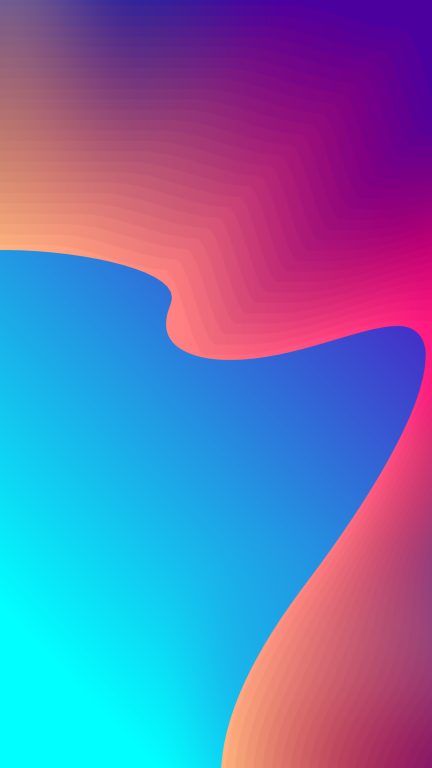
This background is drawn by a Shadertoy shader. Its source:

```glsl
// Abstract wallpaper: a cyan-to-indigo wave under banded sunset-coloured folds.

// The canvas spans 9 x 16 units, y up.
const vec2 CANVAS = vec2(9.0, 16.0);

// Wave outline: cubic Bezier control points, consecutive curves share an end.
const int CURVES = 7;
const int STEPS = 16;
const vec2 OUTLINE[22] = vec2[22](
    vec2(-0.17, 10.79),
    vec2(1.46, 10.83), vec2(3.58, 10.42), vec2(3.58, 9.81),
    vec2(3.58, 9.63), vec2(3.46, 9.54), vec2(3.46, 9.23),
    vec2(3.46, 8.79), vec2(3.96, 8.50), vec2(4.79, 8.50),
    vec2(6.15, 8.50), vec2(7.50, 9.21), vec2(8.29, 9.21),
    vec2(8.67, 9.21), vec2(8.87, 8.96), vec2(8.87, 8.60),
    vec2(8.87, 7.46), vec2(7.60, 5.48), vec2(6.46, 3.96),
    vec2(5.31, 2.46), vec2(4.62, 1.10), vec2(4.60, -0.17));

// Wave gradient
const vec2 WAVE_START = vec2(0.83, 1.42);
const vec2 WAVE_END = vec2(8.65, 8.92);
const vec3 CYAN = vec3(0.0, 1.0, 1.0);
const vec3 AZURE = vec3(0.13, 0.60, 0.89);
const vec3 INDIGO = vec3(0.27, 0.18, 0.78);

// Fold colours: along the rim, then far from it
const vec3 PEACH = vec3(1.0, 0.70, 0.50);
const vec3 SALMON = vec3(1.0, 0.46, 0.50);
const vec3 HOT_PINK = vec3(1.0, 0.11, 0.50);
const vec3 MAUVE = vec3(0.45, 0.36, 0.56);
const vec3 NAVY = vec3(0.20, 0.14, 0.60);
const vec3 VIOLET = vec3(0.30, 0.0, 0.62);
const vec3 DUSK = vec3(0.42, 0.27, 0.58);
const vec3 PLUM = vec3(0.50, 0.08, 0.42);
const vec3 MID_SHADE = vec3(0.0, 0.07, 0.09);

const float FOLD_DRIFT = 5.2;  // shift of the last upper fold, right and up
const float BANDS = 24.0;

vec3 threeStops(vec3 a, vec3 b, vec3 c, float t) {
    return t < 0.5 ? mix(a, b, clamp(2.0 * t, 0.0, 1.0))
                   : mix(b, c, clamp(2.0 * t - 1.0, 0.0, 1.0));
}

vec2 bezier(vec2 a, vec2 b, vec2 c, vec2 d, float t) {
    float s = 1.0 - t;
    return s * s * s * a + 3.0 * s * t * (s * b + t * c) + t * t * t * d;
}

// Signed distance to the outline, negative inside the wave
float waveDistance(vec2 p) {
    float nearest = 1e4;
    float side = 1.0;
    vec2 a = OUTLINE[0];
    for (int i = 0; i < CURVES; i++) {
        for (int j = 1; j <= STEPS; j++) {
            int k = 3 * i;
            vec2 b = bezier(OUTLINE[k], OUTLINE[k + 1], OUTLINE[k + 2],
                            OUTLINE[k + 3], float(j) / float(STEPS));
            vec2 ab = b - a, ap = p - a;
            vec2 gap = ap - ab * clamp(dot(ap, ab) / dot(ab, ab), 0.0, 1.0);
            nearest = min(nearest, dot(gap, gap));
            // Count crossings of a ray going straight up
            if ((a.x <= p.x) != (b.x <= p.x) && a.y + ab.y * ap.x / ab.x > p.y) side = -side;
            a = b;
        }
    }
    return side * sqrt(nearest);
}

// Height of the wave's upper rim
float ridge(float x) {
    return 10.79 - 0.52 * smoothstep(0.83, 3.44, x) - 1.77 * smoothstep(3.33, 4.17, x)
         + 0.71 * smoothstep(4.79, 8.33, x);
}

// Which drifted copy of the ridge passes through p: 0 at the rim, 1 at the top
float upperFold(vec2 p) {
    float low = 0.0, high = 1.0;
    for (int i = 0; i < 14; i++) {
        float w = 0.5 * (low + high);
        if (ridge(p.x - FOLD_DRIFT * w) + FOLD_DRIFT * w < p.y) low = w;
        else high = w;
    }
    return 0.5 * (low + high);
}

vec3 foldColor(vec2 p, float dist, float diagonal) {
    // Progress away from the rim, cut into soft bands
    float reach = mix(4.6, 2.5, smoothstep(1.4, 5.0, p.y));
    float lowerFold = max(dist, 0.0) / reach * (1.0 - smoothstep(6.8, 8.9, p.y));
    float k = clamp(max(upperFold(p), lowerFold), 0.0, 1.0) * BANDS;
    float soft = clamp(fwidth(k), 0.05, 0.5);
    float w = (floor(k) + smoothstep(0.5 - soft, 0.5 + soft, fract(k))) / BANDS;

    float upper = smoothstep(6.5, 9.0, p.y);
    float along = mix((diagonal - 0.2) / 0.84, p.x / 8.85, upper);
    vec3 rim = threeStops(PEACH, SALMON, HOT_PINK, along);
    vec3 sky = mix(mix(MAUVE, NAVY, smoothstep(0.0, 3.0, p.x)), VIOLET, smoothstep(2.7, 6.2, p.x));
    vec3 ground = mix(PLUM, DUSK, smoothstep(0.0, 3.1, p.y));
    return mix(rim, mix(ground, sky, upper), w) - MID_SHADE * 4.0 * w * (1.0 - w);
}

void mainImage(out vec4 fragColor, in vec2 fragCoord) {
    vec2 p = fragCoord / iResolution.xy * CANVAS;
    float pixel = CANVAS.y / iResolution.y;
    vec2 axis = WAVE_END - WAVE_START;
    float diagonal = dot(p - WAVE_START, axis) / dot(axis, axis);
    float dist = waveDistance(p);

    // Wave, slightly deeper toward its lower right foot
    float foot = 0.12 * smoothstep(3.2, 5.2, p.x) * (1.0 - smoothstep(1.0, 5.0, p.y));
    vec3 wave = threeStops(CYAN, AZURE, INDIGO, (diagonal + foot - 0.07) / 0.95);

    vec3 color = mix(wave, foldColor(p, dist, diagonal), smoothstep(-0.7, 0.7, dist / pixel));
    fragColor = vec4(clamp(color, 0.0, 1.0), 1.0);
}
```
